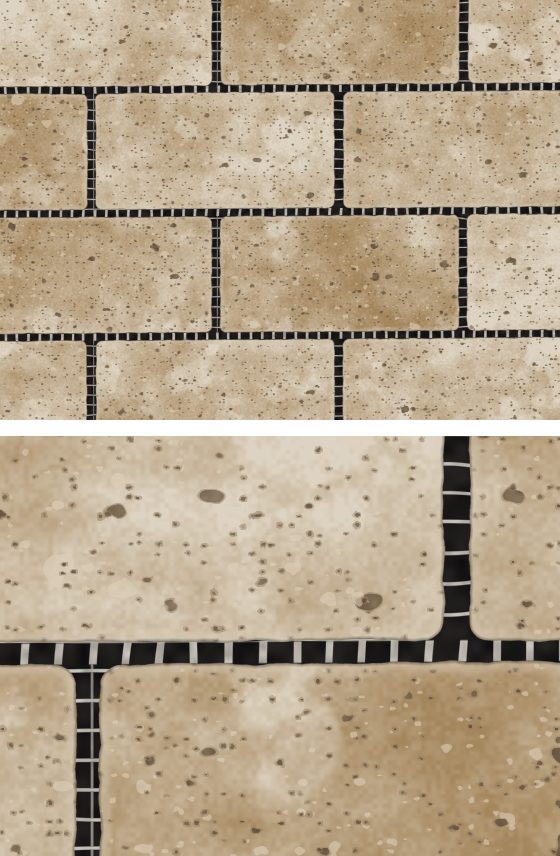
Top: the whole. Bottom: its middle third, enlarged.
A Shadertoy shader for this texture:

```glsl
const vec3 BROWN = vec3(0.70, 0.60, 0.46);
const vec3 CREAM = vec3(0.84, 0.79, 0.71);
const vec3 PIT = vec3(0.33, 0.26, 0.19);
const vec3 GAP = vec3(0.10, 0.09, 0.09);
const vec3 THREAD = vec3(0.80, 0.78, 0.74);
const vec2 PITCH = vec2(0.589, 0.294);

// Lightness of each stone, three per course, from the bottom up
const float TONES[12] = float[](0.45, 0.56, 0.62, 0.34, 0.10, 0.80,
                                0.22, 0.56, 0.42, 0.86, 0.06, 0.76);

float hash(vec2 p) {
    vec3 q = fract(p.xyx * 0.1031);
    q += dot(q, q.yzx + 33.33);
    return fract((q.x + q.y) * q.z);
}

float noise(vec2 p) {
    vec2 i = floor(p), f = fract(p);
    f = f * f * (3.0 - 2.0 * f);
    return mix(mix(hash(i), hash(i + vec2(1, 0)), f.x),
               mix(hash(i + vec2(0, 1)), hash(i + vec2(1, 1)), f.x), f.y);
}

float fbm(vec2 p) {
    float sum = 0.0, amp = 0.5;
    for (int i = 0; i < 5; i++) {
        sum += amp * noise(p);
        p = mat2(1.6, 1.2, -1.2, 1.6) * p + 7.3;
        amp *= 0.5;
    }
    return sum / 0.97;
}

// Coverage of a shape from its signed distance
float cover(float d) {
    float px = 0.8 / iResolution.y;
    return 1.0 - smoothstep(-px, px, d);
}

// Signed distance to irregular spots scattered over a jittered grid
float spots(vec2 p, float scale, float density) {
    vec2 g = p * scale, id = floor(g);
    vec2 centre = 0.3 + 0.4 * vec2(hash(id + 3.1), hash(id + 8.7));
    vec2 v = fract(g) - centre;
    v.y *= 1.0 + 0.8 * hash(id + 5.3);
    float radius = mix(0.08, 0.26, hash(id + 11.9));
    float d = length(v) - radius + 0.22 * (noise(g * 5.0) - 0.5);
    return (hash(id) < density ? d : 1.0) / scale;
}

vec3 stoneColour(vec2 s, float tone) {
    // Cloudy mottling, faint bedding and fine grain
    float t = tone + 1.3 * (fbm(s * 5.0) - 0.5) + 0.9 * (fbm(s * 28.0) - 0.5);
    t += 0.25 * (noise(s * vec2(9.0, 45.0)) - 0.5);
    t += 0.35 * (noise(s * 260.0) - 0.5);
    t += 0.45 * smoothstep(0.60, 0.68, fbm(s * 9.0 + 40.0));
    vec3 col = mix(BROWN, CREAM, clamp(t, -0.4, 1.2));

    // Pale flecks and dark voids at several sizes
    for (int i = 0; i < 3; i++) {
        float scale = 18.0 * pow(2.3, float(i));
        float fleck = spots(s + 31.7, scale, 0.16);
        col = mix(col, CREAM * 1.04, 0.55 * cover(fleck));
        float pit = spots(s, scale * 1.4, 0.07 + 0.03 * float(i));
        col = mix(col, BROWN * 0.82, 0.5 * cover(pit - 0.0018));
        col = mix(col, PIT, (0.4 + 0.4 * noise(s * 120.0)) * cover(pit));
    }
    return col;
}

void mainImage(out vec4 fragColor, in vec2 fragCoord) {
    vec2 p = fragCoord / iResolution.y;

    // Running bond with a slight upward tilt
    vec2 g = p - vec2(0.219, 0.201 + 0.0078 * (p.x - 0.667));
    float row = floor(g.y / PITCH.y);
    g.x -= mod(row + 1.0, 2.0) * 0.5 * PITCH.x;
    vec2 id = vec2(floor(g.x / PITCH.x) + 1.0, row + 1.0);
    vec2 local = g - (id - vec2(1.0) + vec2(0.5)) * PITCH;

    // Worn, rounded stone outline
    vec2 halfSize = 0.5 * (PITCH - vec2(0.020, 0.017));
    vec2 q = local + 0.004 * (vec2(hash(id + 2.0), hash(id + 6.0)) - 0.5) * vec2(1.0, 0.4);
    vec2 e = abs(q) - halfSize + 0.016;
    float d = length(max(e, 0.0)) + min(max(e.x, e.y), 0.0) - 0.016;
    d += 0.005 * (fbm(p * 45.0) - 0.5);

    // Mesh threads bridging the dark joints
    vec2 w = p + 0.005 * (vec2(noise(p * 25.0), noise(p * 25.0 + 9.0)) - 0.5);
    vec2 bars = abs(fract(w / vec2(0.0266, 0.0234)) - 0.5) * vec2(0.0266, 0.0234);
    float bed = smoothstep(-0.001, 0.001, abs(local.y) - halfSize.y);
    float mesh = mix(cover(bars.y - 0.0014), cover(bars.x - 0.0031), bed);
    float strand = cover(abs(local.x + 0.5 * PITCH.x - 0.004) - 0.0011);
    mesh = max(mesh, 0.7 * strand * step(0.4, hash(id + 4.0)));
    vec3 col = mix(GAP * (0.6 + 0.9 * noise(p * 90.0)), THREAD, mesh * (0.75 + 0.25 * noise(p * 150.0)));

    // Stone face with chalky, softly shaded rims
    vec3 stone = stoneColour(p + 5.0 * id, TONES[int(mod(id.y, 4.0) * 3.0 + mod(id.x, 3.0))]);
    stone = mix(stone, CREAM, 0.4 * smoothstep(-0.013, -0.003, d));
    stone *= 1.0 - 0.3 * smoothstep(-0.003, 0.0, d);
    col = mix(col, stone, cover(d));

    fragColor = vec4(col, 1.0);
}
```
